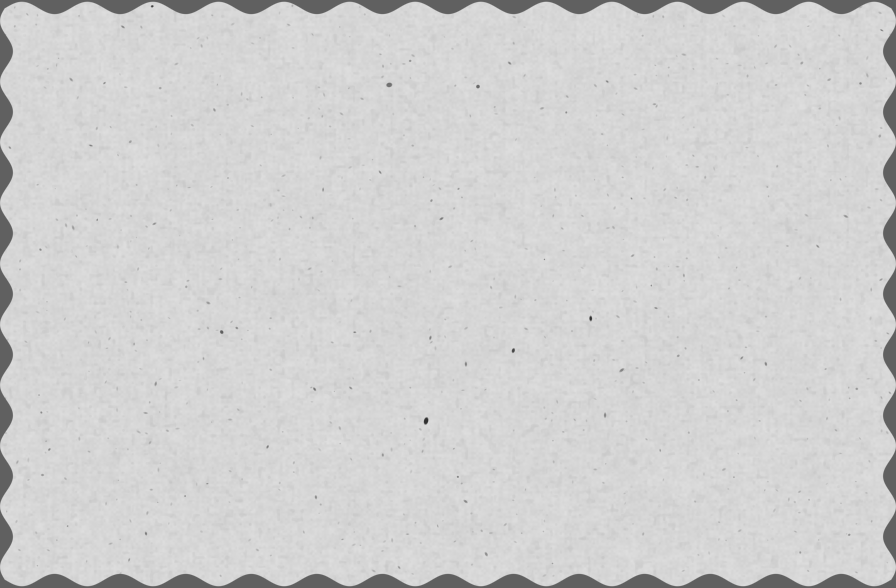
Give the GLSL for this texture, as a Shadertoy shader.

```glsl
const float TAU = 6.2831853;

// Lengths are fractions of the canvas height
const vec3 PAPER = vec3(0.838);
const vec3 BACKDROP = vec3(0.375);
const vec3 SPECK = vec3(0.14);
const vec2 SCALLOP_PERIOD = vec2(0.1115, 0.1032);
const vec2 SCALLOP_CREST = vec2(0.003, 0.0);
const vec2 SCALLOP_DEPTH = vec2(0.021, 0.022);
const float GRAIN_FREQ = 240.0;
const float GRAIN_AMOUNT = 0.028;
const vec2 FIBRE_FREQ = vec2(190.0, 60.0);
const float FIBRE_AMOUNT = 0.020;
const float MOTTLE_FREQ = 13.0;
const float MOTTLE_AMOUNT = 0.022;
const float FLECK_FREQ = 125.0;
const float FLECK_AMOUNT = 0.030;

float hash(vec2 p) {
    return fract(sin(dot(p, vec2(127.1, 311.7))) * 43758.5453);
}

float valueNoise(vec2 p) {
    vec2 cell = floor(p);
    vec2 f = fract(p);
    f = f * f * (3.0 - 2.0 * f);
    float low = mix(hash(cell), hash(cell + vec2(1.0, 0.0)), f.x);
    float high = mix(hash(cell + vec2(0.0, 1.0)), hash(cell + 1.0), f.x);
    return mix(low, high, f.y);
}

float mottle(vec2 p) {
    float sum = 0.0;
    float weight = 0.5;
    for (int octave = 0; octave < 3; octave++) {
        sum += weight * (valueNoise(p) - 0.5);
        p = p * 2.1 + 17.3;
        weight *= 0.6;
    }
    return sum;
}

// Signed distance to one wavy side, positive on the paper
float scallop(float along, float inward, float period, float crest, float depth) {
    float phase = TAU * along / period;
    float wave = crest + depth * (0.5 + 0.5 * cos(phase));
    float slope = 0.5 * depth * TAU / period * sin(phase);
    return (inward - wave) / sqrt(1.0 + slope * slope);
}

// Scattered ellipses, at most one per grid cell
float specks(vec2 p, float cells, float density, float radius, float pixel) {
    vec2 cell = floor(p * cells);
    vec2 seed = cell + cells * 1.37;
    vec2 centre = 0.2 + 0.6 * vec2(hash(seed + 3.1), hash(seed + 7.7));
    vec2 offset = (fract(p * cells) - centre) / cells;
    float angle = TAU * hash(seed + 11.9);
    float c = cos(angle);
    float s = sin(angle);
    offset = mat2(c, -s, s, c) * offset;
    offset.x /= 1.0 + 1.1 * hash(seed + 19.3);
    float size = radius * mix(0.55, 1.2, hash(seed + 23.5));
    float coverage = smoothstep(0.75, -0.75, (length(offset) - size) / pixel);
    return coverage * step(hash(seed), density) * mix(0.5, 1.0, hash(seed + 29.1));
}

void mainImage(out vec4 fragColor, in vec2 fragCoord) {
    float pixel = 1.0 / iResolution.y;
    vec2 p = (fragCoord - 0.5 * iResolution.xy) * pixel;
    vec2 inward = 0.5 * iResolution.xy * pixel - abs(p);

    // Paper grain, crossed fibres and broad mottling
    float tone = GRAIN_AMOUNT * (valueNoise(p * GRAIN_FREQ) - 0.5);
    tone += FIBRE_AMOUNT * (valueNoise(p * FIBRE_FREQ + 41.0) - 0.5);
    tone += FIBRE_AMOUNT * (valueNoise(p * FIBRE_FREQ.yx + 83.0) - 0.5);
    tone += MOTTLE_AMOUNT * mottle(p * MOTTLE_FREQ + 5.0);
    float fleck = valueNoise(p * FLECK_FREQ + 131.0);
    tone -= FLECK_AMOUNT * smoothstep(0.68, 0.95, fleck);
    vec3 color = PAPER + 0.003 + tone;

    // Dark inclusions, from sparse and bold to frequent and faint
    float ink = specks(p, 7.0, 0.13, 0.0032, pixel);
    ink = max(ink, 0.55 * specks(p, 21.0, 0.13, 0.0017, pixel));
    ink = max(ink, 0.24 * specks(p, 58.0, 0.11, 0.0014, pixel));
    color = mix(color, SPECK, ink);

    // Scalloped border
    float horizontal = scallop(p.x, inward.y, SCALLOP_PERIOD.x, SCALLOP_CREST.x, SCALLOP_DEPTH.x);
    float vertical = scallop(p.y, inward.x, SCALLOP_PERIOD.y, SCALLOP_CREST.y, SCALLOP_DEPTH.y);
    float edge = min(horizontal, vertical);
    color = mix(BACKDROP, color, smoothstep(-0.75, 0.75, edge / pixel));

    fragColor = vec4(color, 1.0);
}
```
